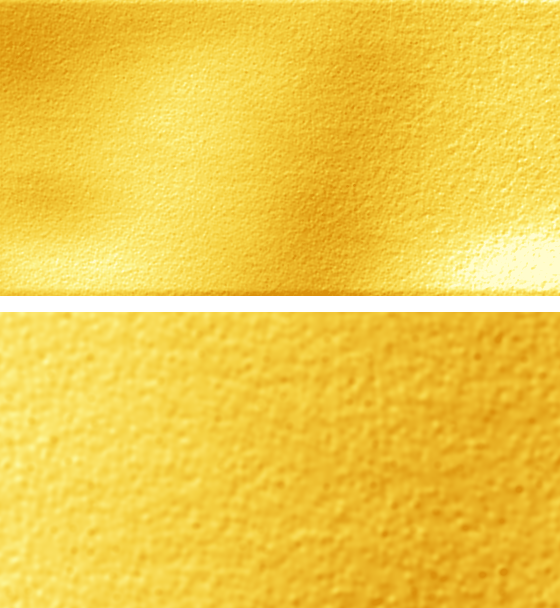
Top: the whole. Bottom: its middle third, enlarged.
This texture is drawn by a Shadertoy shader. Its source:

```glsl
// Grained gold foil with broad soft sheens and a bright lower right glow.
#define GRAIN_SCALE 122.0
#define FINE_RELIEF 0.95
#define COARSE_RELIEF 0.50
#define PIT_DEPTH 0.8
#define STREAK_DEPTH 0.20
#define BASE_TONE 2.15
#define SHEEN_CONTRAST 1.28
#define LIGHT_OFFSET vec2(-0.24, 0.32)

// Foil colours from shadow to highlight; one tone step per entry
const vec3 GOLD[6] = vec3[6](
    vec3(0.89, 0.65, 0.11), vec3(0.93, 0.74, 0.18), vec3(0.96, 0.82, 0.26),
    vec3(0.98, 0.88, 0.38), vec3(0.99, 0.95, 0.55), vec3(1.00, 0.99, 0.80));

vec3 hash3(vec2 cell) {
    vec3 q = fract(cell.xyx * vec3(0.1031, 0.1030, 0.0973));
    q += dot(q, q.yxz + 33.33);
    return fract((q.xxy + q.yzz) * q.zyx);
}

// Cellular height: one soft bump or dent per jittered cell
float bumps(vec2 p) {
    vec2 cell = floor(p);
    float height = 0.0;
    for (int y = -1; y <= 1; y++)
    for (int x = -1; x <= 1; x++) {
        vec2 neighbour = cell + vec2(x, y);
        vec3 rnd = hash3(neighbour);
        vec2 d = neighbour + rnd.xy - p;
        height += (2.0 * rnd.z - 1.0) * exp(-3.2 * dot(d, d));
    }
    return height;
}

// Slope of the bumps along the light
float relief(vec2 p) {
    return bumps(p + LIGHT_OFFSET) - bumps(p - LIGHT_OFFSET);
}

// Sparse small dark pits
float pits(vec2 p) {
    vec2 cell = floor(p);
    vec3 rnd = hash3(cell + 71.0);
    float d = length(p - cell - mix(vec2(0.3), vec2(0.7), rnd.xy));
    return step(0.8, rnd.z) * (1.0 - smoothstep(0.06, 0.28, d));
}

// Soft elliptical spot
float spot(vec2 uv, vec2 centre, vec2 radius) {
    vec2 d = (uv - centre) / radius;
    return exp(-dot(d, d));
}

// Large scale light and shade across the sheet
float sheen(vec2 uv) {
    float shade = 0.0;
    float lobe = (uv.x - 0.20 - 0.19 * uv.y) / 0.14;
    float band = (uv.x - 0.55 - 0.14 * uv.y) / 0.135;
    shade += 0.85 * exp(-lobe * lobe) * (1.0 - smoothstep(0.65, 1.0, uv.y));
    shade -= 1.25 * exp(-band * band) * (1.0 - 0.5 * smoothstep(0.75, 1.0, uv.y));
    shade -= 0.35 * spot(uv, vec2(0.57, 0.25), vec2(0.10, 0.17));
    shade -= 1.75 * spot(uv, vec2(0.00, 0.86), vec2(0.20, 0.28));
    shade -= 0.70 * spot(uv, vec2(0.28, 0.94), vec2(0.20, 0.12));
    shade -= 0.85 * spot(uv, vec2(0.10, 0.33), vec2(0.12, 0.11));
    shade += 0.90 * spot(uv, vec2(0.05, 0.08), vec2(0.18, 0.13));
    shade += 0.35 * spot(uv, vec2(0.94, 0.55), vec2(0.13, 0.40));
    // Glow that widens towards the lower right corner
    vec2 slanted = vec2(uv.x, uv.y - 0.22 * (uv.x - 0.95));
    shade += 2.30 * spot(slanted, vec2(0.98, 0.09), vec2(0.22, 0.12));
    shade += 0.70 * spot(slanted, vec2(0.95, 0.19), vec2(0.20, 0.17));
    // Rolled rims
    shade += 1.2 * smoothstep(0.982, 1.0, uv.y);
    shade -= 1.4 * (1.0 - smoothstep(0.005, 0.030, uv.y));
    return BASE_TONE + SHEEN_CONTRAST * shade;
}

vec3 foilColour(float tone) {
    tone = clamp(tone, -0.9, 5.0);
    int i = int(clamp(floor(tone), 0.0, 4.0));
    return mix(GOLD[i], GOLD[i + 1], tone - float(i));
}

void mainImage(out vec4 fragColor, in vec2 fragCoord) {
    vec2 uv = fragCoord / iResolution.xy;
    vec2 p = fragCoord / iResolution.y;
    float tone = sheen(uv);

    // Leathery grain, coarser and stronger on the right
    float rough = smoothstep(0.35, 0.95, uv.x);
    vec2 grain = p * GRAIN_SCALE;
    tone += FINE_RELIEF * mix(0.8, 1.0, rough) * relief(grain);
    tone += COARSE_RELIEF * mix(0.5, 1.5, rough) * relief(grain * 0.54 + 17.0);
    tone -= PIT_DEPTH * pits(grain * 0.34);

    // Faint horizontal streaks and cloudy mottling
    tone += STREAK_DEPTH * bumps(p * vec2(5.0, 70.0) + 40.0);
    tone += STREAK_DEPTH * bumps(p * vec2(9.0, 14.0) + 90.0);

    // Short crease below the top rim
    float crease = (uv.x - 0.702 + 0.006 * sin(9.0 * uv.y)) / 0.0016;
    tone += 0.8 * exp(-crease * crease) * smoothstep(0.87, 0.92, uv.y);

    fragColor = vec4(foilColour(tone), 1.0);
}
```
